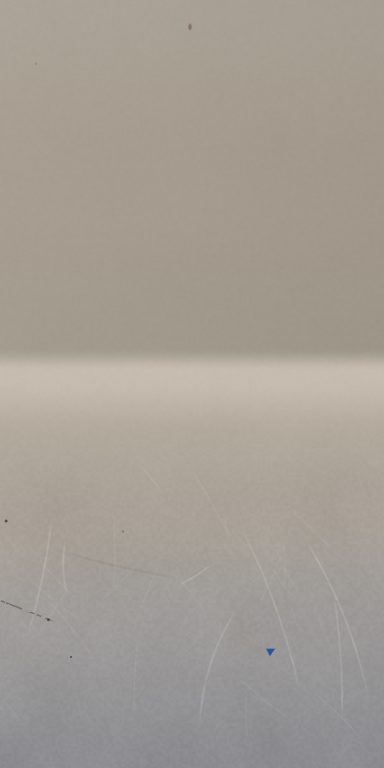
A Shadertoy shader for this background:

```glsl
// A plain taupe wall meets a pale, worn floor at a soft bright horizon.
// Layered vertical gradients give the light; value noise gives the grain,
// and bowed segments give the scratches. Units: canvas height = 1.

float hash(vec2 p) {
    vec3 q = fract(vec3(p.xyx) * 0.1031);
    q += dot(q, q.yzx + 33.33);
    return fract((q.x + q.y) * q.z);
}

float noise(vec2 p) {
    vec2 i = floor(p), f = fract(p);
    f = f * f * (3.0 - 2.0 * f);
    return mix(mix(hash(i), hash(i + vec2(1, 0)), f.x),
               mix(hash(i + vec2(0, 1)), hash(i + vec2(1, 1)), f.x), f.y);
}

float fbm(vec2 p) {
    float sum = 0.0, amp = 0.5;
    for (int i = 0; i < 4; i++) {
        sum += amp * noise(p);
        p = p * 2.03 + 17.1;
        amp *= 0.5;
    }
    return sum;
}

// Coverage of a thin line from a to b, bent sideways by bow, with tapered ends
float scratch(vec2 p, vec2 a, vec2 b, float bow, float width) {
    float len = length(b - a);
    vec2 dir = (b - a) / len, q = p - a;
    float t = dot(q, dir) / len;
    float side = dot(q, vec2(-dir.y, dir.x)) - bow * 4.0 * t * (1.0 - t);
    float ends = smoothstep(0.0, 0.2, t) * smoothstep(1.0, 0.8, t);
    return ends * smoothstep(width + 0.0012, 0.0, abs(side));
}

float speck(vec2 p, vec2 center, float radius) {
    return smoothstep(radius + 0.001, radius - 0.001, length(p - center));
}

vec3 wallColor(vec2 p) {
    vec3 c = mix(vec3(0.625, 0.597, 0.545), vec3(0.645, 0.605, 0.555), smoothstep(0.54, 0.75, p.y));
    c = mix(c, vec3(0.665, 0.63, 0.585), smoothstep(0.78, 1.0, p.y));
    return c + 0.012 * (0.25 - p.x) / 0.25;
}

vec3 floorColor(vec2 p) {
    float y = p.y + 0.05 * (0.25 - p.x) * smoothstep(0.5, 0.3, p.y);
    vec3 c = mix(vec3(0.55, 0.55, 0.565), vec3(0.61, 0.60, 0.595), smoothstep(0.0, 0.2, y));
    c = mix(c, vec3(0.66, 0.63, 0.59), smoothstep(0.17, 0.34, y));
    c = mix(c, vec3(0.70, 0.665, 0.615), smoothstep(0.34, 0.45, y));
    return mix(c, vec3(0.775, 0.735, 0.685), smoothstep(0.43, 0.51, y));
}

float floorScratches(vec2 p) {
    float s = 0.0;
    // Long visible strokes
    s += 0.8 * scratch(p, vec2(0.068, 0.33), vec2(0.035, 0.17), 0.004, 0.0012);
    s += 0.7 * scratch(p, vec2(0.086, 0.30), vec2(0.089, 0.22), -0.005, 0.0012);
    s += 0.7 * scratch(p, vec2(0.310, 0.32), vec2(0.392, 0.09), 0.009, 0.0010);
    s += 0.9 * scratch(p, vec2(0.390, 0.31), vec2(0.482, 0.08), 0.012, 0.0010);
    s += 0.8 * scratch(p, vec2(0.434, 0.23), vec2(0.445, 0.06), 0.004, 0.0012);
    s += 0.9 * scratch(p, vec2(0.310, 0.21), vec2(0.260, 0.05), -0.012, 0.0014);
    s += 0.6 * scratch(p, vec2(0.276, 0.266), vec2(0.230, 0.237), 0.002, 0.0014);
    // Scattered faint hairlines
    for (int i = 0; i < 26; i++) {
        float k = float(i);
        vec2 a = vec2(0.5 * hash(vec2(k, 3.0)), 0.36 * hash(vec2(k, 9.0)));
        float angle = 1.57 + 1.8 * (hash(vec2(k, 15.0)) - 0.5);
        vec2 b = a + (0.03 + 0.09 * hash(vec2(k, 21.0))) * vec2(cos(angle), sin(angle));
        s += 0.3 * scratch(p, a, b, 0.008 * (hash(vec2(k, 27.0)) - 0.5), 0.0007);
    }
    return s * (0.5 + fbm(p * 45.0));
}

void mainImage(out vec4 fragColor, in vec2 fragCoord) {
    vec2 p = fragCoord / iResolution.y;
    p.x *= 0.5 * iResolution.y / iResolution.x;

    // Wall, floor and the blurred seam between them
    float onFloor = smoothstep(0.547, 0.517, p.y);
    vec3 color = mix(wallColor(p), floorColor(p), onFloor);

    // Worn patches, fine grain and scratches
    float wear = smoothstep(0.5, 0.25, p.y);
    color += (fbm(p * vec2(14.0, 11.0)) - 0.47) * mix(0.008, 0.045, wear);
    color += (noise(p * 300.0) - 0.5) * mix(0.010, 0.026, wear);
    color += 0.065 * floorScratches(p);

    // Brownish stains and a dark sweep across the left floor
    float stain = exp(-dot((p - vec2(0.313, 0.18)) * 45.0, (p - vec2(0.313, 0.18)) * 45.0));
    color -= vec3(0.01, 0.025, 0.045) * stain * fbm(p * 90.0);
    color -= 0.03 * scratch(p, vec2(0.07, 0.285), vec2(0.235, 0.247), -0.003, 0.002);

    // Dotted trail and small dark specks
    float trail = scratch(p, vec2(-0.02, 0.226), vec2(0.075, 0.189), 0.0, 0.0008);
    color = mix(color, vec3(0.33), 0.6 * trail * step(0.35, noise(p * 260.0)));
    float dark = speck(p, vec2(0.008, 0.3216), 0.0018) + speck(p, vec2(0.063, 0.193), 0.0018)
               + speck(p, vec2(0.0925, 0.1445), 0.0013) + 0.5 * speck(p, vec2(0.16, 0.308), 0.0013);
    color = mix(color, vec3(0.22, 0.21, 0.22), 0.8 * min(dark, 1.0));
    float mark = speck((p - vec2(0.2474, 0.965)) * vec2(1.0, 0.55), vec2(0), 0.0022)
               + 0.5 * speck(p, vec2(0.047, 0.917), 0.0015);
    color = mix(color, vec3(0.42, 0.34, 0.28), 0.6 * mark);

    // Blue triangular chip, pointing down
    vec2 q = p - vec2(0.352, 0.1515);
    float chip = max(q.y - 0.0038, 0.86 * abs(q.x - 0.1 * q.y) - 0.5 * q.y - 0.0030);
    color = mix(color, vec3(0.16, 0.32, 0.62), smoothstep(0.001, -0.001, chip));

    fragColor = vec4(color, 1.0);
}
```
